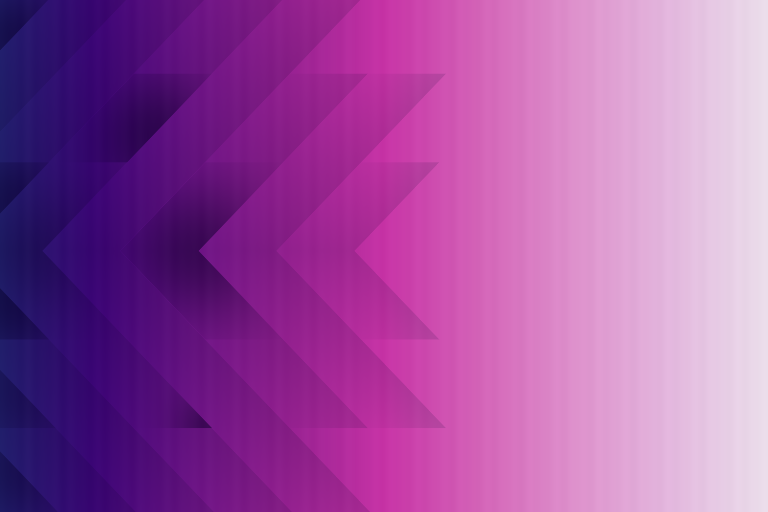
A Shadertoy shader for this background:

```glsl
// Nested translucent chevrons with soft shadows over an indigo, magenta and pale pink gradient.
#define AXIS_Y 0.510        // height of the chevron tips
#define FIRST_TIP 0.693     // x of the rightmost tip
#define SPACING 0.1525      // distance between tips
#define SLOPE 0.957         // horizontal run per unit of height
#define ROW_HEIGHT 0.173    // half height of the central row
#define EDGE_SHADE 0.13     // darkening at the left of each edge
#define SHADOW_TINT vec3(0.58, 0.42, 0.68)
#define STREAK 0.004        // strength of the vertical streaks

// Antialiased step: 0 outside, 1 inside
float cover(float d) {
    return clamp(d * iResolution.y + 0.5, 0.0, 1.0);
}

// Horizontal colour ramp with evenly spaced stops
vec3 ramp(float x) {
    vec3 stops[9] = vec3[9](
        vec3(0.13, 0.12, 0.43), vec3(0.24, 0.02, 0.47), vec3(0.43, 0.08, 0.53),
        vec3(0.59, 0.13, 0.57), vec3(0.78, 0.20, 0.65), vec3(0.83, 0.39, 0.72),
        vec3(0.87, 0.57, 0.80), vec3(0.89, 0.72, 0.87), vec3(0.92, 0.87, 0.92));
    float t = clamp(x, 0.0, 0.9999) * 8.0;
    int i = int(t);
    return mix(stops[i], stops[i + 1], fract(t));
}

// Mask of a horizontal row, mirrored about the axis; the last row is open
float rowMask(float height, float row) {
    float top = row > 1.5 ? 1.0 : cover((row + 1.0) * ROW_HEIGHT - height);
    float bottom = row < 0.5 ? 1.0 : cover(height - row * ROW_HEIGHT);
    return top * bottom;
}

// Sawtooth shading of the stripes left of a row's outermost edge
float stripeShade(float along, float firstColumn) {
    float q = (along - FIRST_TIP) / SPACING + firstColumn;
    float f = fract(q);
    float pixel = 1.0 / (SPACING * iResolution.y);
    float ridge = f * min(1.0, (1.0 - f) / pixel);
    return q < 0.0 ? 1.0 - EDGE_SHADE * (0.15 + 0.85 * ridge) : 1.0;
}

// Soft round shadow, clipped to one stripe and row, centred on its edge
float shadow(vec2 p, float column, float row, float offset, float radius) {
    float tip = FIRST_TIP - column * SPACING;
    float side = p.x - SLOPE * abs(p.y) - tip;
    vec2 toCentre = p - vec2(tip + SLOPE * abs(offset), offset);
    float falloff = exp(-dot(toCentre, toCentre) / (radius * radius));
    return falloff * cover(-side) * cover(side + SPACING) * rowMask(abs(p.y), row);
}

void mainImage(out vec4 fragColor, in vec2 fragCoord) {
    vec2 p = fragCoord / iResolution.y - vec2(0.0, AXIS_Y);
    float x = fragCoord.x / iResolution.x;
    float height = abs(p.y);
    float along = p.x - SLOPE * height;
    vec3 color = ramp(x);

    // Stepped stripes: each row starts at its own outermost edge
    float shade = 0.0;
    for (int i = 0; i < 3; i++) {
        float row = float(i);
        float firstColumn = row + max(row - 1.0, 0.0);
        shade += rowMask(height, row) * stripeShade(along, firstColumn);
    }
    color *= mix(vec3(1.0), vec3(shade), vec3(1.0, 1.0, 0.75));

    // Shadows of the central row
    float dark = shadow(p, 2.0, 0.0, 0.0, 0.13);
    dark += 0.45 * shadow(p, 4.0, 0.0, 0.0, 0.11);
    dark += 0.8 * shadow(p, 5.0, 0.0, 0.10, 0.09);
    dark += 0.9 * shadow(p, 5.0, 0.0, -0.10, 0.10);

    // Shadows of the outer rows
    dark += shadow(p, 4.0, 1.0, 0.23, 0.11);
    dark += shadow(p, 4.0, 1.0, -0.346, 0.07);
    dark += 0.5 * shadow(p, 6.0, 1.0, -0.28, 0.10);
    dark += 0.8 * shadow(p, 7.0, 2.0, 0.42, 0.08);
    dark += 0.6 * shadow(p, 7.0, 2.0, -0.43, 0.09);
    color *= mix(vec3(1.0), SHADOW_TINT, min(dark, 1.0));

    // Faint vertical streaks
    color += STREAK * (sin(x * 211.0) + sin(x * 347.0 + 1.3));

    fragColor = vec4(clamp(color, 0.0, 1.0), 1.0);
}
```
